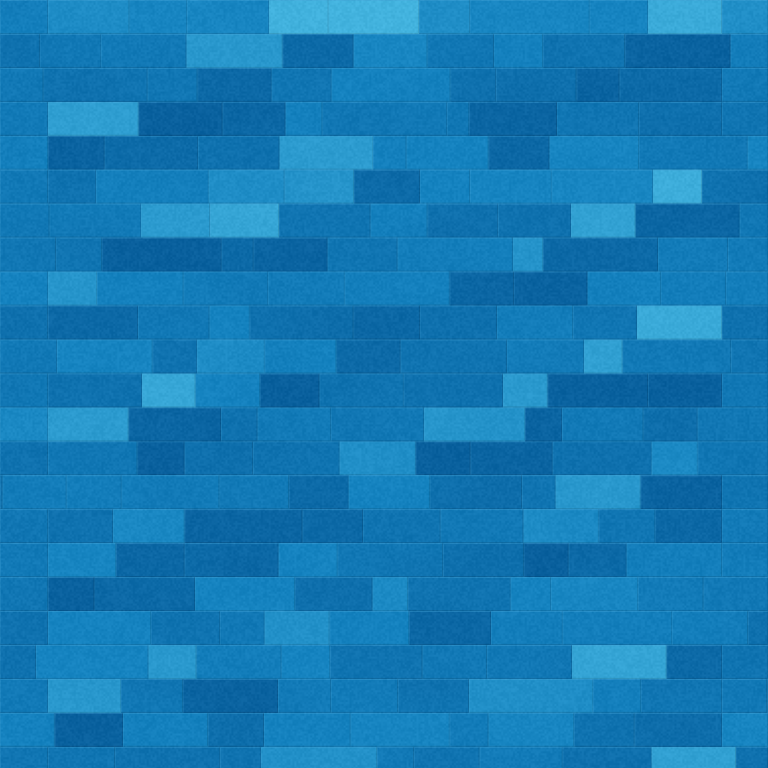
Reproduce this pattern procedurally as a Shadertoy shader.

```glsl
// Staggered blue bricks of uneven length, with light and dark diagonal drifts and fine grain.

float hash(vec2 p) {
    vec3 q = fract(vec3(p.xyx) * 0.1031);
    q += dot(q, q.yzx + 33.33);
    return fract((q.x + q.y) * q.z);
}

float valueNoise(vec2 p) {
    vec2 i = floor(p), f = fract(p);
    f = f * f * (3.0 - 2.0 * f);
    return mix(mix(hash(i), hash(i + vec2(1, 0)), f.x),
               mix(hash(i + vec2(0, 1)), hash(i + vec2(1, 1)), f.x), f.y);
}

// Left end of brick i; about half of the outermost joints line up
float jointX(float i, float row) {
    float jitter = 0.8 * hash(vec2(i + 17.0, row * 3.0 + 5.0)) - 0.4;
    bool outer = i == 0.0 || i == 9.0;
    if (outer && hash(vec2(row + 71.0, i + 40.0)) < 0.55) jitter = 0.0;
    return 0.0625 + 0.0975 * (i + jitter);
}

vec3 blueRamp(float t) {
    vec3 deep = vec3(0.035, 0.375, 0.615);
    vec3 mid = vec3(0.08, 0.51, 0.75);
    vec3 pale = vec3(0.26, 0.70, 0.87);
    return t < 0.4 ? mix(deep, mid, t / 0.4) : mix(mid, pale, (t - 0.4) / 0.6);
}

// Tone of one brick: pale crests on diagonals, each followed by a dark trough
float brickTone(float i, float row, vec2 centre) {
    vec2 id = vec2(i + 31.0, row + 11.0);
    float chance = hash(id);
    float amount = hash(id + 57.0);
    float phase = fract((centre.y + 0.4 * centre.x) / 0.193 + 0.09);
    float tone = 0.17 + 0.27 * amount;
    if (phase < 0.24 && chance < 0.72)
        tone = mix(0.52, 1.0, amount) - 0.15 * centre.y;
    else if (phase > 0.24 && phase < 0.62 && chance < 0.6)
        tone = 0.12 * amount;
    if (i < 0.0 || i > 8.0) tone = mix(tone, 0.28, 0.7);
    return tone + 0.15 * (1.0 - smoothstep(0.02, 0.08, centre.y));
}

float line(float dist, float width, float px) {
    return 1.0 - smoothstep(width - 0.5 * px, width + 0.5 * px, dist);
}

// p runs rightwards and downwards from the upper left corner
vec3 brickwork(vec2 p, float px) {
    float rowHeight = 0.0442;
    float row = floor(p.y / rowHeight);
    float i = floor((p.x - 0.0625) / 0.0975 + 0.5);
    if (p.x < jointX(i, row)) i -= 1.0;
    float left = max(jointX(i, row), 0.0);
    float right = min(jointX(i + 1.0, row), 1.0);
    float top = row * rowHeight;

    vec2 centre = vec2(0.5 * (left + right), top + 0.5 * rowHeight);
    float shade = 0.06 * (valueNoise(p * vec2(9.0, 16.0) + row * 7.0) - 0.5);
    vec3 col = blueRamp(clamp(brickTone(i, row, centre) + shade, 0.0, 1.0));

    // Pale hairline on the upper and left edges, faint shadow on the others
    float lit = max(line(p.y - top, 0.0013, px), 0.6 * line(p.x - left, 0.0012, px));
    float dim = max(line(top + rowHeight - p.y, 0.0014, px), line(right - p.x, 0.0012, px));
    col = mix(col, vec3(0.27, 0.64, 0.84), 0.38 * lit);
    return col * (1.0 - 0.1 * dim);
}

void mainImage(out vec4 fragColor, in vec2 fragCoord) {
    float px = 1.0 / iResolution.y;

    // Four samples per pixel smooth the brick edges
    vec3 col = vec3(0.0);
    for (int k = 0; k < 4; k++) {
        vec2 offset = 0.5 * vec2(k % 2, k / 2) - 0.25;
        vec2 p = (fragCoord + offset) * px;
        col += 0.25 * brickwork(vec2(p.x, 1.0 - p.y), 0.5 * px);
    }

    // Fine surface grain
    vec2 uv = fragCoord * px;
    col += 0.045 * (valueNoise(uv * 390.0) - 0.5);
    col += 0.012 * (valueNoise(uv * 90.0 + 40.0) - 0.5);
    fragColor = vec4(clamp(col, 0.0, 1.0), 1.0);
}
```
